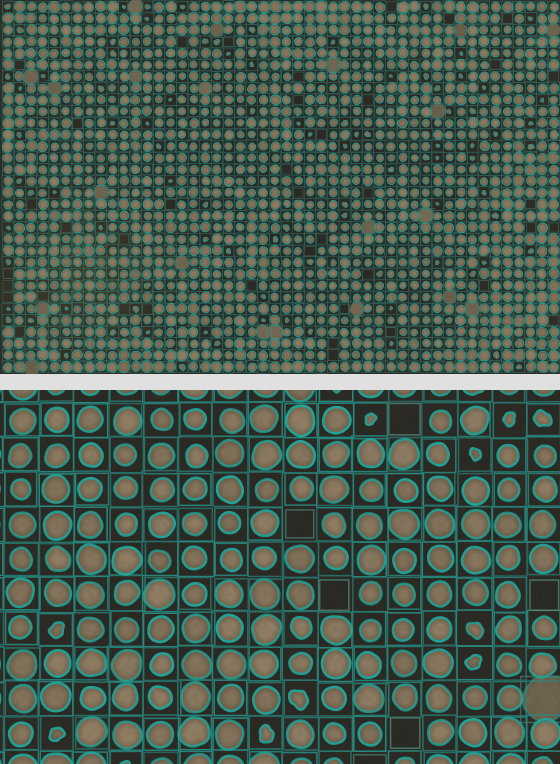
Top, the full canvas; bottom, a detail of the centre.
A Shadertoy shader for this pattern:

```glsl
// A 48 x 32 array of tan, slightly irregular discs, each ringed in cyan and boxed in teal.
// Every pixel visits its 3 x 3 nearest cells; hashes vary size, outline, position and box,
// while slow noise and distance to the border make discs larger near the edges.

const vec2 GRID = vec2(48.0, 32.0);
const float PITCH = 0.03105;               // cell size, in canvas heights
const vec2 FIRST = vec2(0.0215, 0.0190);   // centre of the lower left cell
const float RING_WIDTH = 0.075;            // line widths, in cells
const float BOX_WIDTH = 0.045;

const vec3 GROUND = vec3(0.165, 0.162, 0.142);
const vec3 WARM = vec3(0.250, 0.225, 0.155);
const vec3 DISC_CORE = vec3(0.525, 0.460, 0.365);
const vec3 DISC_RIM = vec3(0.440, 0.380, 0.295);
const vec3 DISC_DULL = vec3(0.400, 0.365, 0.285);
const vec3 RING = vec3(0.130, 0.640, 0.590);
const vec3 BOX = vec3(0.150, 0.540, 0.500);
const vec3 BOX_PALE = vec3(0.420, 0.520, 0.460);

struct Cell {
    vec2 offset;     // disc centre relative to the cell
    float radius;    // negative when the cell is empty
    float wobble;    // strength of the outline's irregularity
    vec2 boxCentre;
    vec2 boxHalf;
    float dull;      // 1 for the rare oversized discs
};

float hash(vec2 p, float seed) {
    vec3 q = fract(vec3(p.xyx + seed * 17.13) * vec3(0.1031, 0.1030, 0.0973));
    q += dot(q, q.yzx + 33.33);
    return fract((q.x + q.y) * q.z);
}

vec2 hash2(vec2 p, float seed) {
    return vec2(hash(p, seed), hash(p, seed + 0.5));
}

float valueNoise(vec2 p, float seed) {
    vec2 i = floor(p), f = fract(p);
    f = f * f * (3.0 - 2.0 * f);
    float low = mix(hash(i, seed), hash(i + vec2(1, 0), seed), f.x);
    float high = mix(hash(i + vec2(0, 1), seed), hash(i + vec2(1, 1), seed), f.x);
    return mix(low, high, f.y);
}

float boxDistance(vec2 p, vec2 halfSize) {
    vec2 d = abs(p) - halfSize;
    return length(max(d, 0.0)) + min(max(d.x, d.y), 0.0);
}

// Distance to a disc whose radius varies with angle.
float discDistance(vec2 p, float radius, float wobble, vec2 id) {
    float a = atan(p.y, p.x + 1e-5);
    vec2 phase = 6.2832 * hash2(id, 5.0);
    float ripple = sin(2.0 * a + phase.x) + 0.6 * sin(3.0 * a + phase.y)
                 + 0.4 * sin(5.0 * a + phase.x + phase.y);
    return length(p) - radius * (1.0 + wobble * ripple);
}

float fillMask(float d, float pixel) {
    return clamp(0.5 - d / pixel, 0.0, 1.0);
}

// Exact pixel coverage of a line, so thin lines fade rather than break.
float strokeMask(float d, float width, float pixel) {
    float inside = min(d + 0.5 * pixel, 0.5 * width) - max(d - 0.5 * pixel, -0.5 * width);
    return max(inside, 0.0) / pixel;
}

Cell makeCell(vec2 id) {
    Cell c;
    vec2 toEdge = min(id, GRID - 1.0 - id);
    float border = exp(-0.45 * min(toEdge.x, toEdge.y));
    float kind = hash(id, 1.0);
    float size = hash(id, 2.0) - 0.5;
    c.radius = 0.355 + 0.075 * border + 0.13 * size + 0.09 * (valueNoise(id / 6.0, 3.0) - 0.5);
    c.wobble = 0.015 + 0.035 * hash(id, 4.0);
    c.offset = 0.10 * (hash2(id, 6.0) - 0.5);
    c.boxCentre = 0.06 * (hash2(id, 7.0) - 0.5);
    c.boxHalf = 0.49 + 0.07 * (hash2(id, 8.0) - 0.5);
    c.dull = 0.0;
    if (kind < 0.022) {            // empty
        c.radius = -1.0;
        c.boxHalf -= 0.06;
    } else if (kind < 0.075) {     // stunted
        c.radius = 0.19 + 0.14 * size;
        c.wobble = 0.13;
    } else if (kind > 0.988) {     // oversized
        c.radius = 0.64 + 0.12 * size;
        c.boxHalf = vec2(0.66);
        c.dull = 1.0;
    }
    return c;
}

void mainImage(out vec4 fragColor, in vec2 fragCoord) {
    vec2 uv = fragCoord / iResolution.y;
    vec2 grid = (uv - FIRST) / PITCH;
    float pixel = 1.0 / (iResolution.y * PITCH);

    // Dark ground with a warm patch at the lower left and a faint warm border
    vec2 middle = uv - 0.5 * iResolution.xy / iResolution.y;
    vec2 patchOffset = uv - vec2(0.235, 0.25);
    float warmth = 0.8 * exp(-30.0 * dot(patchOffset, patchOffset)) + 0.35 * dot(middle, middle);
    vec3 color = mix(GROUND, WARM, min(warmth, 1.0));

    // Discs are painted at once; lines are gathered and laid on top
    float ring = 0.0, box = 0.0, pale = 0.0;
    for (int k = 0; k < 9; k++) {
        vec2 id = floor(grid + 0.5) + vec2(k % 3 - 1, k / 3 - 1);
        if (any(lessThan(id, vec2(0))) || any(greaterThanEqual(id, GRID))) continue;
        Cell c = makeCell(id);
        vec2 p = grid - id;
        float boxD = boxDistance(p - c.boxCentre, c.boxHalf);
        float discD = discDistance(p - c.offset, c.radius, c.wobble, id);
        float discClipped = max(discD, boxD);

        vec3 tan3 = mix(DISC_RIM, DISC_CORE, smoothstep(0.0, 0.25, -discD));
        tan3 = mix(tan3, DISC_DULL, 0.7 * c.dull) * (0.94 + 0.12 * hash(id, 9.0));
        color = mix(color, tan3, fillMask(discClipped, pixel));

        float ringInk = (0.75 + 0.25 * hash(id, 10.0)) * (1.0 - 0.6 * c.dull);
        ring = max(ring, ringInk * strokeMask(discClipped, RING_WIDTH, pixel));
        float boxInk = (0.6 + 0.4 * hash(id, 11.0)) * strokeMask(boxD, BOX_WIDTH, pixel);
        box = max(box, boxInk);
        pale = max(pale, boxInk * max(c.dull, step(c.radius, 0.0)));
    }

    // Fine grain, then boxes and rings
    color *= 0.97 + 0.06 * valueNoise(grid * 9.0, 12.0);
    color = mix(color, mix(BOX, BOX_PALE, pale), box);
    color = mix(color, RING, ring);
    fragColor = vec4(color, 1.0);
}
```
